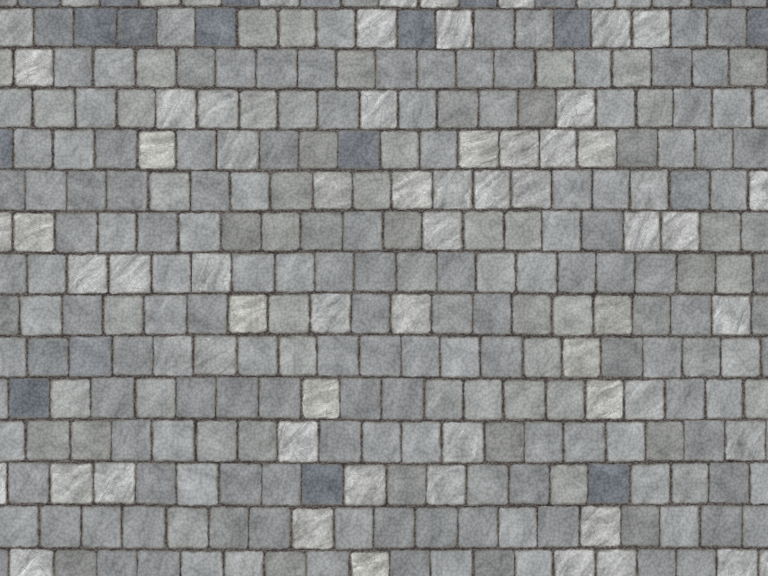
This texture is drawn by a WebGL 2 fragment shader. Its source:

```glsl
#version 300 es
precision highp float;
// Draws staggered courses of worn grey stone setts with narrow earthy joints.
uniform vec2 u_resolution;
out vec4 outColor;

float hash(vec2 p) {
  vec3 q = fract(p.xyx * vec3(0.1031, 0.1030, 0.0973));
  q += dot(q, q.yzx + 33.33);
  return fract((q.x + q.y) * q.z);
}

// Distances to the nearest and second nearest scattered points.
vec2 cellular(vec2 p) {
  vec2 cell = floor(p), nearest = vec2(8.0);
  for (int y = -1; y <= 1; y++)
    for (int x = -1; x <= 1; x++) {
      vec2 site = cell + vec2(x, y);
      float r = length(site + vec2(hash(site), hash(site + 57.3)) - p);
      nearest = r < nearest.x ? vec2(r, nearest.x) : vec2(nearest.x, min(nearest.y, r));
    }
  return nearest;
}

// Layered, folded sines: soft clouds centred on zero.
float mottle(vec2 p) {
  float sum = 0.0, amp = 0.5;
  for (int i = 0; i < 5; i++) {
    p = mat2(0.8, 0.6, -0.6, 0.8) * p * 1.7 + 0.9 * sin(p.yx * 1.3);
    sum += amp * sin(p.x) * sin(p.y + 1.0);
    amp *= 0.62;
  }
  return sum;
}

float roundedBox(vec2 p, vec2 halfSize, float radius) {
  vec2 q = abs(p) - halfSize + radius;
  return length(max(q, 0.0)) + min(max(q.x, q.y), 0.0) - radius;
}

void main() {
  vec2 p = gl_FragCoord.xy / u_resolution.y;
  float drop = 1.0 - p.y;
  float pixel = 14.0 / u_resolution.y;

  // Courses grow slightly towards the bottom; each has its own stagger.
  float v = drop * (14.446 - 0.625 * drop) - 0.2 + 0.025 * sin(p.x * 5.0 + drop * 9.0);
  float row = floor(v);
  float stagger = 0.73 - 0.4 * mod(row, 2.0) + 0.35 * (hash(vec2(row, 4.0)) - 0.5);
  float u = p.x * (14.05 - 0.05 * row + 0.36 * p.x) - stagger;
  u += 0.03 * sin(u * 1.9 + row * 4.0);
  vec2 uv = vec2(u, v), id = floor(uv), q = fract(uv) - 0.5;

  float shade = hash(id + 11.0), kind = hash(id + 23.0), turn = hash(id + 37.0);
  float pale = smoothstep(0.7, 0.95, kind);
  float slate = 1.0 - smoothstep(0.01, 0.06 + 0.25 * smoothstep(1.5, 0.0, row), kind);

  // Slightly skewed sett outline with chipped edges.
  vec2 shift = 0.02 * (vec2(turn, shade) - 0.5) + 0.03 * (shade - 0.5) * vec2(q.y, -q.x);
  vec2 halfSize = vec2(0.484, 0.475) - 0.018 * vec2(shade, turn);
  float d = roundedBox(q - shift, halfSize, 0.05 + 0.06 * turn);
  d += 0.022 * mottle(uv * 5.0 + id * 3.0);

  // Base tone of the sett.
  vec3 stone = mix(vec3(0.52, 0.528, 0.535), vec3(0.628, 0.638, 0.64), shade);
  stone = mix(stone, vec3(0.70, 0.705, 0.70), 0.85 * pale);
  stone = mix(stone, vec3(0.39, 0.41, 0.445), 0.75 * slate);
  stone *= mix(vec3(1.0), vec3(1.005, 1.0, 0.975), smoothstep(0.5, 1.0, turn));

  // Clouding, slanted cleft streaks, hairline cracks and grain.
  vec2 local = uv + id * 7.0;
  float cloud = mottle(local * 2.6);
  float angle = mix(0.3, 1.3, turn);
  vec2 slant = mat2(cos(angle), -sin(angle), sin(angle), cos(angle)) * q;
  float streak = mottle(slant * vec2(7.0, 2.0) + 0.3 * cloud + id * 5.0);
  float vein = pow(1.0 - abs(sin(slant.x * 9.0 + cloud * 1.8 + shade * 6.0)), 6.0);
  vein *= smoothstep(-0.3, 0.4, mottle(local * 4.0 + 9.0));
  vec2 crack = cellular(local * 2.2 + 0.3 * cloud);
  float hairline = 1.0 - smoothstep(0.0, 0.06, crack.y - crack.x);
  float grain = cellular(uv * 12.0).x;
  stone += 0.075 * cloud + streak * (0.035 + 0.11 * pale) + vein * (0.04 + 0.08 * pale);
  stone -= hairline * pale * 0.09 * smoothstep(-0.1, 0.3, cloud);
  stone += 0.11 * (0.45 - grain);

  // Worn, earthy rim that breaks up along the edge.
  float rim = smoothstep(-0.07, 0.0, d) * smoothstep(-0.5, 0.3, mottle(uv * 3.0 + 5.0));
  stone = mix(stone, vec3(0.47, 0.465, 0.43), 0.65 * rim);

  // Joint filling of dark earth and muted grit.
  float grit = 1.0 - smoothstep(0.1, 0.7, cellular(uv * 13.0 + 40.0).x);
  vec3 joint = mix(vec3(0.275, 0.255, 0.255), vec3(0.40, 0.38, 0.36), grit);
  joint += 0.07 * mottle(uv * 2.0 + 20.0);

  float soft = 0.02 + 0.5 * pixel;
  vec3 color = mix(joint, stone, 1.0 - smoothstep(-soft, soft, d));
  outColor = vec4(color, 1.0);
}
```
